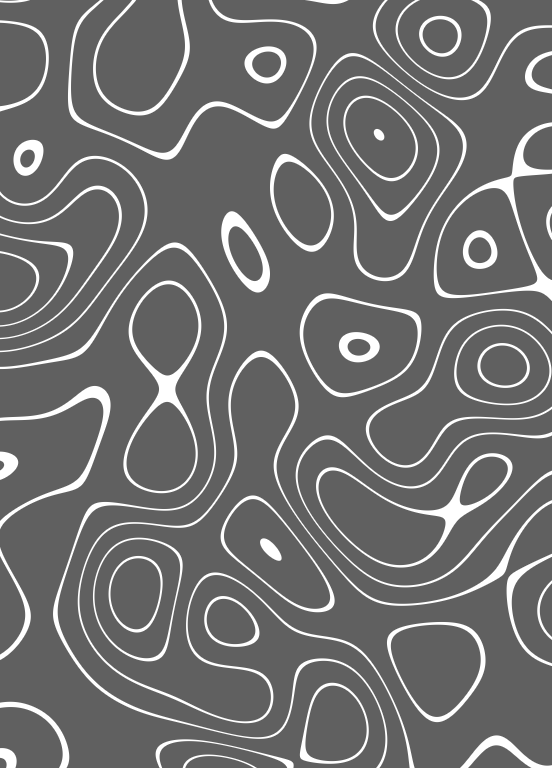
Give the GLSL for this pattern, as a WebGL 2 fragment shader.

```glsl
#version 300 es
precision highp float;

uniform vec2 u_resolution;
out vec4 outColor;

const float PI = 3.14159265;
const int WAVE_COUNT = 32;
const vec3 GROUND_GRAY = vec3(0.375);
const vec3 LINE_WHITE = vec3(1.0);

float hash(float n) {
    return fract(sin(n * 127.1 + 3.7) * 43758.5453);
}

// Smooth random terrain from layered sines: xy = slope, z = height
vec3 terrain(vec2 p, float minWavenumber, float maxWavenumber, float seed) {
    float amplitude = sqrt(2.0 / float(WAVE_COUNT));
    vec3 sum = vec3(0.0);
    for (int i = 0; i < WAVE_COUNT; i++) {
        float id = float(i) + seed;
        float angle = PI * (float(i) + hash(id)) / float(WAVE_COUNT);
        float wavenumber = mix(minWavenumber, maxWavenumber, hash(id + 41.3));
        vec2 wave = wavenumber * vec2(cos(angle), sin(angle));
        float phase = dot(wave, p) + 2.0 * PI * hash(id + 87.9);
        sum += amplitude * vec3(wave * cos(phase), sin(phase));
    }
    return sum;
}

// Contour bands of constant height range, so they swell on flat ground
float contourLines(vec3 ground, float levels, float bandShare, float pixel) {
    float offset = abs(fract(ground.z * levels) - 0.5);
    float levelsPerPixel = max(length(ground.xy) * levels * pixel, 0.002);
    return clamp((0.5 * bandShare - offset) / levelsPerPixel + 0.5, 0.0, 1.0);
}

void main() {
    // Canvas height is one unit
    float pixel = 1.0 / u_resolution.y;
    vec2 p = gl_FragCoord.xy * pixel;

    vec3 ground = terrain(p, 11.0, 37.0, 5.0);
    float line = contourLines(ground, 1.2, 0.105, pixel);
    outColor = vec4(mix(GROUND_GRAY, LINE_WHITE, line), 1.0);
}
```
